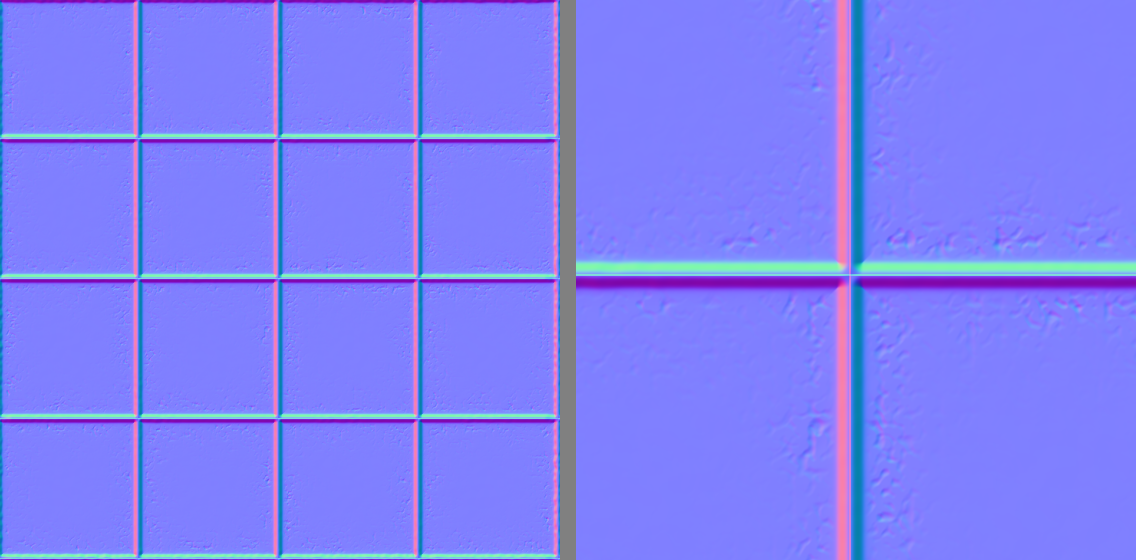
Left, the full canvas; right, a detail of the centre.
This texture map is drawn by a WebGL 2 fragment shader. Its source:

```glsl
#version 300 es
precision highp float;
// Tangent-space normal map of a square tile grid with recessed joints.
// A wrapping height field (joint walls, uneven rims, pitted borders) is
// differentiated numerically, then encoded with green pointing down.

#define TILES 4.0
#define JOINT_SHIFT vec2(-0.0035, 0.003)
#define JOINT_HALF 0.0046
#define WALL_SOFTNESS 0.0021
#define WALL_DEPTH 0.0125
#define SOFT_SIDE 1.15
#define CORNER_RADIUS 0.003
#define RIM_WOBBLE 0.0007
#define OUTER_WOBBLE 0.0022
#define PIT_HEIGHT 0.0010
#define PIT_REACH 0.020
#define SAMPLE_STEP 0.0008

uniform vec2 u_resolution;
out vec4 fragColor;

float hash(vec2 p) {
  return fract(sin(dot(p, vec2(127.1, 311.7))) * 43758.5453);
}

// Slope of one lattice corner, in a random direction.
float cornerRamp(vec2 cell, vec2 offset, float freq, float seed) {
  float angle = 6.28319 * hash(mod(cell, freq) + seed);
  return dot(vec2(cos(angle), sin(angle)), offset);
}

// Gradient noise around 0.5 that repeats once per canvas; freq must be whole.
float wrapNoise(vec2 uv, float freq, float seed) {
  vec2 p = uv * freq;
  vec2 i = floor(p);
  vec2 f = p - i;
  vec2 s = f * f * f * (f * (f * 6.0 - 15.0) + 10.0);
  vec2 e = vec2(1.0, 0.0);
  float low = mix(cornerRamp(i, f, freq, seed),
                  cornerRamp(i + e.xy, f - e.xy, freq, seed), s.x);
  float high = mix(cornerRamp(i + e.yx, f - e.yx, freq, seed),
                   cornerRamp(i + e.xx, f - e.xx, freq, seed), s.x);
  return 0.5 + 0.7 * mix(low, high, s.y);
}

// Signed distance to a rounded square, negative inside.
float roundedSquare(vec2 p, float halfSize) {
  vec2 q = abs(p) - halfSize + CORNER_RADIUS;
  return length(max(q, 0.0)) + min(max(q.x, q.y), 0.0) - CORNER_RADIUS;
}

// Fine grains and larger flakes, thick near the rim and patchy elsewhere.
float pitting(vec2 uv, float rimDistance) {
  float patches = smoothstep(0.3, 0.75, wrapNoise(uv, 26.0, 3.0));
  float cover = exp(-max(rimDistance - 0.014, 0.0) / PIT_REACH);
  cover *= smoothstep(0.002, 0.014, rimDistance) * (0.25 + 0.75 * patches);
  float grains = smoothstep(0.5, 0.95, wrapNoise(uv, 170.0, 11.0));
  float flakes = smoothstep(0.6, 0.95, wrapNoise(uv, 110.0, 29.0));
  float ripple = wrapNoise(uv, 58.0, 47.0);
  return PIT_HEIGHT * (cover * (0.7 * grains + 0.9 * flakes + 0.4 * ripple)
                       + 0.05 * ripple);
}

float height(vec2 uv) {
  vec2 grid = (uv - JOINT_SHIFT) * TILES;
  vec2 p = (fract(grid) - 0.5) / TILES;
  float d = roundedSquare(p, 0.5 / TILES - JOINT_HALF);

  // Rims are slightly uneven; joints at the canvas border are rough and worn.
  vec2 border = abs(fract(uv - JOINT_SHIFT + 0.5) - 0.5);
  vec2 outer = 1.0 - smoothstep(0.008, 0.025, border);
  float worn = smoothstep(0.5, 0.75, wrapNoise(uv, 9.0, 61.0));
  float ragged = wrapNoise(uv, 88.0, 73.0) - 0.5;
  float wobble = RIM_WOBBLE * (0.3 + worn)
               + OUTER_WOBBLE * max(outer.x, 0.6 * outer.y);
  float rim = d + ragged * wobble;

  // Left and top walls fall off a little more gently than right and bottom.
  float sideways = smoothstep(-0.006, 0.006, abs(p.x) - abs(p.y));
  float gentle = mix(step(0.0, p.y), step(p.x, 0.0), sideways);
  float softness = WALL_SOFTNESS * mix(1.0, SOFT_SIDE, gentle);
  float depth = WALL_DEPTH * mix(1.0, SOFT_SIDE, gentle) * (1.0 - 0.25 * outer.x);
  float wall = 0.5 + 0.5 * tanh(rim / softness);
  float shoulder = 0.0006 * exp(min(d, 0.0) / 0.007);
  return pitting(uv, -d) - depth * wall - shoulder;
}

void main() {
  vec2 uv = gl_FragCoord.xy / u_resolution;
  vec2 e = vec2(SAMPLE_STEP, 0.0);
  vec2 slope = vec2(height(uv + e.xy) - height(uv - e.xy),
                    height(uv + e.yx) - height(uv - e.yx)) / (2.0 * e.x);
  vec3 normal = normalize(vec3(-slope.x, slope.y, 1.0));
  fragColor = vec4(0.5 + 0.5 * normal, 1.0);
}
```
